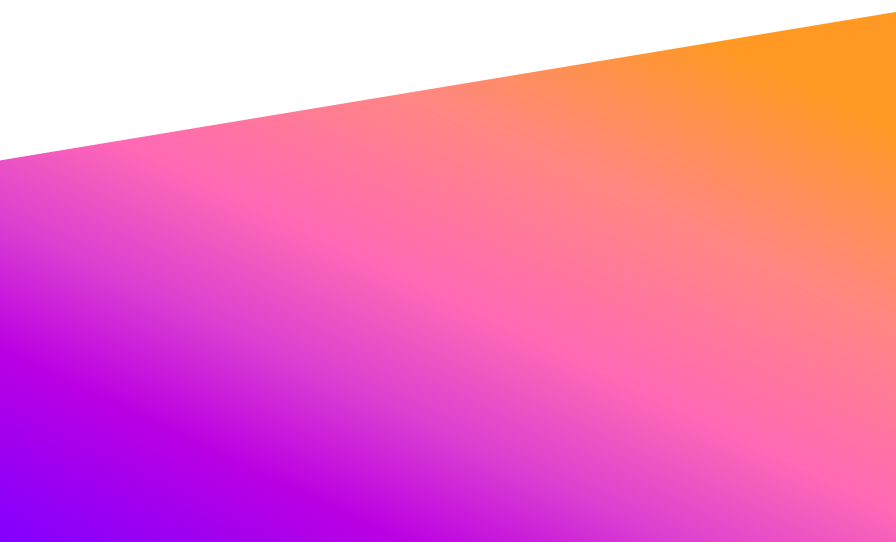
This background is drawn by a Shadertoy shader. Its source:

```glsl
// A slanted panel with a diagonal violet, pink and orange gradient below a white sky.

// Upper edge of the panel at the left and right sides, in canvas heights
const float EDGE_LEFT  = 0.704;
const float EDGE_RIGHT = 0.978;

// Gradient rise across the canvas width, relative to its height
const float GRADIENT_RISE = 0.79;

// Gradient colours and their positions, from lower left to upper right
const int STOP_COUNT = 6;
const float STOP_POS[STOP_COUNT] = float[](0.0, 0.355, 0.596, 0.845, 1.194, 1.553);
const vec3 STOP_COLOR[STOP_COUNT] = vec3[](
    vec3(0.51, 0.00, 1.00),   // violet
    vec3(0.73, 0.00, 0.89),   // magenta
    vec3(0.86, 0.25, 0.82),   // orchid
    vec3(1.00, 0.41, 0.71),   // pink
    vec3(1.00, 0.53, 0.51),   // coral
    vec3(1.00, 0.60, 0.14)    // orange
);
const vec3 WHITE = vec3(1.0);

// Piecewise linear blend through the stops, flat beyond both ends
vec3 gradientColor(float t) {
    vec3 color = STOP_COLOR[0];
    for (int i = 1; i < STOP_COUNT; i++) {
        float blend = (t - STOP_POS[i - 1]) / (STOP_POS[i] - STOP_POS[i - 1]);
        color = mix(color, STOP_COLOR[i], clamp(blend, 0.0, 1.0));
    }
    return color;
}

void mainImage(out vec4 fragColor, in vec2 fragCoord) {
    vec2 uv = fragCoord / iResolution.xy;

    // Diagonal gradient
    vec3 panel = gradientColor(uv.y + GRADIENT_RISE * uv.x);

    // Slanted edge, smoothed over one pixel
    float above = uv.y - mix(EDGE_LEFT, EDGE_RIGHT, uv.x);
    float sky = clamp(above * iResolution.y + 0.5, 0.0, 1.0);

    fragColor = vec4(mix(panel, WHITE, sky), 1.0);
}
```
